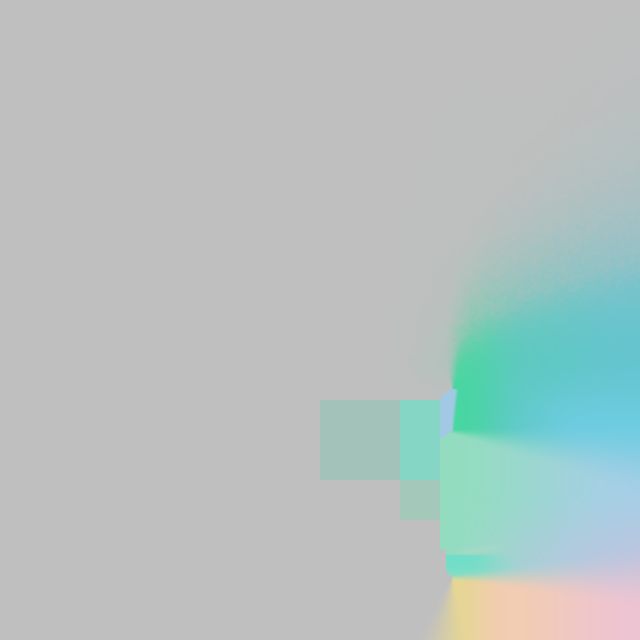
A WebGL 1 fragment shader for this background:

```glsl
precision highp float;
uniform vec2 u_resolution;

#define FAN_X 0.707
#define CREST_Y 0.391
#define SEAM_Y 0.327
#define FLOOR_Y 0.0975
#define CREST_LIFT 0.295
#define GRAIN_SCALE 190.0
#define GRAIN_AMOUNT 0.32

const vec3 GREY = vec3(0.75);
const vec3 GREEN = vec3(0.28, 0.84, 0.63);
const vec3 TEAL = vec3(0.36, 0.79, 0.75);
const vec3 DEEP_BLUE = vec3(0.39, 0.77, 0.81);
const vec3 CYAN = vec3(0.43, 0.80, 0.88);
const vec3 MINT = vec3(0.575, 0.865, 0.75);
const vec3 SKY = vec3(0.65, 0.81, 0.90);
const vec3 LILAC = vec3(0.74, 0.77, 0.87);
const vec3 YELLOW = vec3(0.90, 0.84, 0.58);
const vec3 PEACH = vec3(0.95, 0.80, 0.70);
const vec3 PINK = vec3(0.93, 0.77, 0.82);
const vec3 AQUA = vec3(0.42, 0.87, 0.79);
const vec3 CHIP = vec3(0.63, 0.79, 0.89);
const vec3 TILE_DIM = vec3(0.64, 0.76, 0.73);
const vec3 TILE_BRIGHT = vec3(0.525, 0.84, 0.775);
const vec3 TILE_LOW = vec3(0.645, 0.79, 0.735);

float hash(vec2 p) {
  return fract(sin(dot(p, vec2(127.1, 311.7))) * 43758.5453);
}

float noise(vec2 p) {
  vec2 i = floor(p);
  vec2 f = fract(p);
  f = f * f * (3.0 - 2.0 * f);
  return mix(mix(hash(i), hash(i + vec2(1.0, 0.0)), f.x),
             mix(hash(i + vec2(0.0, 1.0)), hash(i + 1.0), f.x), f.y);
}

// Coverage of a half plane, one where d is positive
float edge(float d, float soft) {
  return smoothstep(-soft, soft, d);
}

float box(vec2 p, vec2 lo, vec2 hi, float soft) {
  vec2 d = min(p - lo, hi - p);
  return edge(min(d.x, d.y), soft);
}

// Grainy alpha of the upper plume
float plumeAlpha(vec2 p, float dx, float soft) {
  float crest = 0.436 + CREST_LIFT * sqrt(max(dx, 0.0));
  float d = p.y - crest;
  float width = d < 0.0 ? 0.018 + 0.07 * dx : 0.045 + 0.13 * dx;
  float a = 1.0 / (1.0 + exp(clamp(d / max(width, 0.012), -20.0, 20.0)));
  float rise = max(p.y - CREST_Y, 0.0);
  a *= smoothstep(-0.4 * rise - soft, 0.32 * rise + soft, dx);
  float haze = 0.13 * smoothstep(-0.12, 0.04, dx) * smoothstep(0.37, 0.43, p.y)
             * exp(-max(p.y - 0.43, 0.0) * 7.0);
  a = max(a, haze);
  float grain = noise(p * GRAIN_SCALE) + 0.5 * noise(p * GRAIN_SCALE * 2.1) - 0.75;
  return clamp(a + grain * GRAIN_AMOUNT * a * (1.0 - a) * 1.6, 0.0, 1.0);
}

vec3 plumeColor(vec2 p, float x) {
  vec3 c = mix(GREEN, TEAL, smoothstep(0.0, 0.12, x));
  c = mix(c, DEEP_BLUE, smoothstep(0.08, 0.29, x));
  float low = 1.0 - smoothstep(0.32, 0.45, p.y);
  return mix(c, CYAN, low * smoothstep(0.03, 0.22, x));
}

vec3 bodyColor(vec2 p, float x) {
  vec3 c = mix(MINT, SKY, smoothstep(-0.02, 0.29, x));
  return mix(c, LILAC, x / 0.293 * (1.0 - smoothstep(0.11, 0.24, p.y)));
}

vec3 warmColor(float x) {
  vec3 c = mix(YELLOW, PEACH, smoothstep(0.0, 0.09, x));
  return mix(c, PINK, smoothstep(0.08, 0.28, x));
}

void main() {
  vec2 p = gl_FragCoord.xy / u_resolution;
  float soft = 0.75 / min(u_resolution.x, u_resolution.y);
  float dx = p.x - FAN_X;
  float x = max(dx, 0.0);

  // Flat tiles
  vec3 color = GREY;
  color = mix(color, TILE_DIM, box(p, vec2(0.5, 0.25), vec2(0.625, 0.375), soft));
  color = mix(color, TILE_LOW, box(p, vec2(0.625, 0.1875), vec2(0.6875, 0.25), soft));
  color = mix(color, TILE_BRIGHT, box(p, vec2(0.625, 0.25), vec2(0.6875, 0.375), soft));

  // Fan layers, their seams widening to the right
  float seam = smoothstep(-0.005 - 0.35 * x, 0.003 + 0.06 * x, p.y - SEAM_Y);
  float bottom = edge(p.y - FLOOR_Y, 0.004 + 0.17 * x);
  vec3 fan = bodyColor(p, x);

  // Aqua wedge with a pale streak along its top
  float ledge = p.y - 0.133;
  float wedge = (1.0 - smoothstep(0.015, 0.11, dx)) * smoothstep(-0.045, -0.012, ledge)
              * (1.0 - edge(ledge, 0.0015 + 0.12 * max(dx - 0.03, 0.0)));
  float streak = exp(-pow((ledge - 0.003 - 0.12 * x) / 0.006, 2.0))
               * smoothstep(0.0, 0.03, dx) * (1.0 - smoothstep(0.04, 0.1, dx));
  fan = mix(fan, vec3(0.70, 0.85, 0.77), 0.45 * streak * (1.0 - wedge));
  fan = mix(fan, AQUA, 0.85 * wedge);

  fan = mix(fan, plumeColor(p, x), seam);
  fan = mix(warmColor(x), fan, bottom);

  // Outline of the fan
  float drop = max(FLOOR_Y - p.y, 0.0);
  float alpha = smoothstep(-0.6 * drop - soft, 0.3 * drop + soft, dx);
  alpha = mix(alpha, plumeAlpha(p, dx, soft), edge(p.y - SEAM_Y, soft));
  color = mix(color, fan, alpha);

  // Stepped strip on the left of the fan
  float strip = box(p, vec2(0.6875, 0.141), vec2(FAN_X + soft, SEAM_Y), soft);
  float foot = box(p, vec2(0.697, FLOOR_Y), vec2(FAN_X + soft, 0.141), soft)
             * edge(p.x + p.y - 0.805, soft);
  color = mix(color, fan, max(strip, foot));

  // Slanted blue chip
  float chip = box(p, vec2(0.6875, 0.312), vec2(0.72, 0.392), soft)
             * edge(p.y - 0.313 - 0.68 * (p.x - 0.6875), soft)
             * edge(0.378 + 0.9 * (p.x - 0.6875) - p.y, soft)
             * edge(FAN_X + 0.11 * (p.y - SEAM_Y) - p.x, 0.004);
  color = mix(color, CHIP, chip);

  gl_FragColor = vec4(color, 1.0);
}
```
